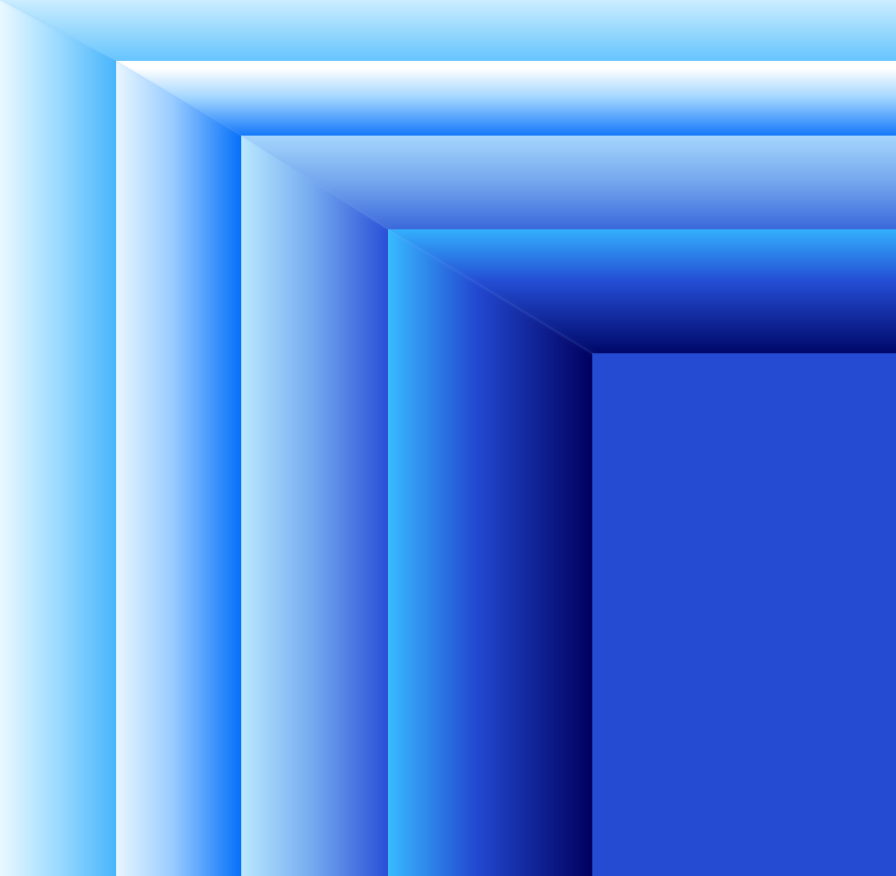
Write a WebGL 1 fragment shader that draws this background.

```glsl
precision highp float;
// Nested blue frames step inward from the upper left to a flat panel.
// Each frame has a left and a top face, joined along a slanted miter,
// and each face is shaded by its own three-colour ramp.

uniform vec2 u_resolution;

// Frame corners, as shares of the canvas measured from the upper left.
const vec2 CORNER_0 = vec2(0.0, 0.0);
const vec2 CORNER_1 = vec2(0.1296, 0.0695);
const vec2 CORNER_2 = vec2(0.2692, 0.1548);
const vec2 CORNER_3 = vec2(0.4330, 0.2618);
const vec2 CORNER_4 = vec2(0.6610, 0.4033);

// Ramp colours: outer edge, middle, inner edge.
const vec3 ICE_LEFT_OUT = vec3(0.92, 0.975, 1.0);
const vec3 ICE_LEFT_MID = vec3(0.62, 0.86, 1.0);
const vec3 ICE_LEFT_IN = vec3(0.28, 0.71, 0.985);
const vec3 ICE_TOP_OUT = vec3(0.80, 0.93, 1.0);
const vec3 ICE_TOP_MID = vec3(0.60, 0.85, 0.99);
const vec3 ICE_TOP_IN = vec3(0.40, 0.77, 1.0);

const vec3 SKY_LEFT_OUT = vec3(0.91, 0.965, 1.0);
const vec3 SKY_LEFT_MID = vec3(0.60, 0.80, 1.0);
const vec3 SKY_LEFT_IN = vec3(0.02, 0.44, 0.975);
const vec3 SKY_TOP_OUT = vec3(1.0, 1.0, 1.0);
const vec3 SKY_TOP_MID = vec3(0.64, 0.84, 1.0);
const vec3 SKY_TOP_IN = vec3(0.08, 0.47, 0.98);

const vec3 STEEL_LEFT_OUT = vec3(0.73, 0.91, 1.0);
const vec3 STEEL_LEFT_MID = vec3(0.46, 0.67, 0.94);
const vec3 STEEL_LEFT_IN = vec3(0.16, 0.31, 0.84);
const vec3 STEEL_TOP_OUT = vec3(0.65, 0.84, 0.99);
const vec3 STEEL_TOP_MID = vec3(0.45, 0.65, 0.93);
const vec3 STEEL_TOP_IN = vec3(0.23, 0.41, 0.86);

const vec3 NAVY_LEFT_OUT = vec3(0.22, 0.73, 1.0);
const vec3 NAVY_LEFT_MID = vec3(0.135, 0.285, 0.82);
const vec3 NAVY_LEFT_IN = vec3(0.0, 0.0, 0.37);
const vec3 NAVY_TOP_OUT = vec3(0.20, 0.69, 0.99);
const vec3 NAVY_TOP_MID = vec3(0.14, 0.30, 0.83);
const vec3 NAVY_TOP_IN = vec3(0.0, 0.03, 0.41);

const vec3 PANEL = vec3(0.14, 0.295, 0.82);
const vec3 SEAM = vec3(0.55, 0.75, 1.0);
const float SEAM_STRENGTH = 0.15;
const float SEAM_WIDTH = 0.0012;

// Three-colour ramp with the middle colour at position mid.
vec3 ramp(vec3 outer, vec3 middle, vec3 inner, float mid, float t) {
  vec3 first = mix(outer, middle, clamp(t / mid, 0.0, 1.0));
  return mix(first, inner, clamp((t - mid) / (1.0 - mid), 0.0, 1.0));
}

// Smooth coverage of everything right of and below a corner.
float inside(vec2 p, vec2 corner) {
  vec2 d = (p - corner) * u_resolution;
  return clamp(min(d.x, d.y) + 0.5, 0.0, 1.0);
}

// Position across a frame: x for its left face, y for its top face.
vec2 across(vec2 p, vec2 outer, vec2 inner) {
  return (p - outer) / (inner - outer);
}

// Join two faces along the miter and lay the frame over the base.
vec3 addFrame(vec3 base, vec3 left, vec3 top, vec2 p, vec2 outer, vec2 inner) {
  vec2 t = across(p, outer, inner);
  float slope = length(1.0 / ((inner - outer) * u_resolution));
  float miter = (t.x - t.y) / slope;
  vec3 face = mix(left, top, clamp(miter + 0.5, 0.0, 1.0));
  float seam = exp(-abs(miter) / (SEAM_WIDTH * u_resolution.y));
  face = mix(face, SEAM, SEAM_STRENGTH * seam);
  return mix(base, face, inside(p, outer));
}

void main() {
  vec2 p = gl_FragCoord.xy / u_resolution;
  p.y = 1.0 - p.y;

  // Outermost pale frame.
  vec2 t = across(p, CORNER_0, CORNER_1);
  vec3 left = ramp(ICE_LEFT_OUT, ICE_LEFT_MID, ICE_LEFT_IN, 0.48, t.x);
  vec3 top = ramp(ICE_TOP_OUT, ICE_TOP_MID, ICE_TOP_IN, 0.50, t.y);
  vec3 color = addFrame(left, left, top, p, CORNER_0, CORNER_1);

  // White to bright blue.
  t = across(p, CORNER_1, CORNER_2);
  left = ramp(SKY_LEFT_OUT, SKY_LEFT_MID, SKY_LEFT_IN, 0.45, t.x);
  top = ramp(SKY_TOP_OUT, SKY_TOP_MID, SKY_TOP_IN, 0.43, (t.y - 0.1) / 0.9);
  color = addFrame(color, left, top, p, CORNER_1, CORNER_2);

  // Soft steel blue.
  t = across(p, CORNER_2, CORNER_3);
  left = ramp(STEEL_LEFT_OUT, STEEL_LEFT_MID, STEEL_LEFT_IN, 0.48, t.x);
  top = ramp(STEEL_TOP_OUT, STEEL_TOP_MID, STEEL_TOP_IN, 0.50, t.y);
  color = addFrame(color, left, top, p, CORNER_2, CORNER_3);

  // Cyan falling to navy.
  t = across(p, CORNER_3, CORNER_4);
  left = ramp(NAVY_LEFT_OUT, NAVY_LEFT_MID, NAVY_LEFT_IN, 0.43, t.x);
  top = ramp(NAVY_TOP_OUT, NAVY_TOP_MID, NAVY_TOP_IN, 0.42, t.y);
  color = addFrame(color, left, top, p, CORNER_3, CORNER_4);

  // Flat centre panel.
  color = mix(color, PANEL, inside(p, CORNER_4));
  gl_FragColor = vec4(color, 1.0);
}
```
